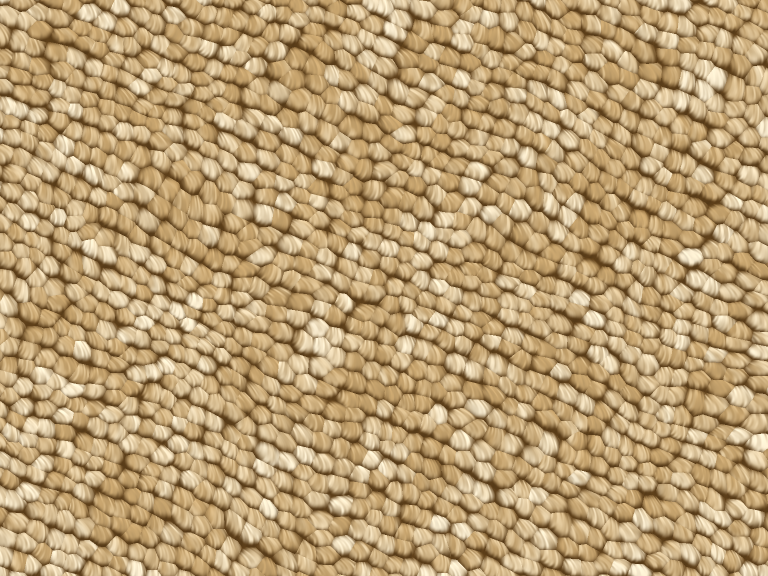
Give the GLSL for this texture, as a WebGL 1 fragment shader.

```glsl
precision highp float;

uniform vec2 u_resolution;

// Layout, in units of the canvas height
const float CHAIN_ANGLE = 0.40;
const vec2 LOOP_SPACING = vec2(0.033, 0.029);
const vec2 LOOP_RADIUS = vec2(0.024, 0.0185);
const float LOOP_JITTER = 0.42;
const float LOOP_TURN = 0.9;
const float LOOP_LIFT = 0.3;
const float BROAD_WARP = 0.030;
const float FINE_WARP = 0.012;

// Yarn and light
const vec3 SHADOW = vec3(0.37, 0.25, 0.10);
const vec3 TAN = vec3(0.77, 0.635, 0.425);
const vec3 CREAM = vec3(0.96, 0.91, 0.80);
const vec2 LIGHT = vec2(0.25, 0.97);
const float LIGHT_STRENGTH = 0.30;
const float FIBRE_COUNT = 6.5;
const float FIBRE_CONTRAST = 0.26;
const float FIBRE_SLANT = 0.45;
const float FIBRE_CURVE = 0.40;

float hash(vec2 p) {
  return fract(sin(dot(p, vec2(127.1, 311.7))) * 43758.5453);
}

float noise(vec2 p) {
  vec2 cell = floor(p);
  vec2 f = fract(p);
  f = f * f * (3.0 - 2.0 * f);
  float low = mix(hash(cell), hash(cell + vec2(1.0, 0.0)), f.x);
  float high = mix(hash(cell + vec2(0.0, 1.0)), hash(cell + 1.0), f.x);
  return mix(low, high, f.y);
}

vec2 noise2(vec2 p) {
  return vec2(noise(p), noise(p + 37.3)) - 0.5;
}

vec2 turn(vec2 p, float angle) {
  float c = cos(angle);
  float s = sin(angle);
  return vec2(c * p.x - s * p.y, s * p.x + c * p.y);
}

vec3 carpet(vec2 p) {
  // Wavy chains of loops, falling to the right
  vec2 q = turn(p, CHAIN_ANGLE) + 3.0;
  q += BROAD_WARP * noise2(p * 5.0) + FINE_WARP * noise2(p * 14.0 + 9.0);

  // Find the loop that lies on top
  float top = -10.0;
  vec2 topLocal = vec2(0.0);
  vec2 topOffset = vec2(0.0);
  vec2 topId = vec2(0.0);
  float baseRow = floor(q.y / LOOP_SPACING.y);
  for (int j = -1; j <= 1; j++) {
    float row = baseRow + float(j);
    float shift = hash(vec2(row, 5.7));
    float baseColumn = floor(q.x / LOOP_SPACING.x - shift);
    for (int i = -1; i <= 1; i++) {
      vec2 id = vec2(baseColumn + float(i), row);
      vec2 jitter = vec2(hash(id + 1.3), hash(id + 7.9)) - 0.5;
      vec2 center = (id + vec2(shift + 0.5, 0.5) + LOOP_JITTER * jitter) * LOOP_SPACING;
      vec2 offset = q - center;
      vec2 local = turn(offset, LOOP_TURN * (hash(id + 13.1) - 0.5)) / LOOP_RADIUS;
      float height = 1.0 - dot(local, local) + LOOP_LIFT * (hash(id + 21.7) - 0.5);
      if (height > top) {
        top = height;
        topLocal = local;
        topOffset = offset;
        topId = id;
      }
    }
  }

  // Curved fibres wrapped across the loop
  float across = topLocal.x + FIBRE_SLANT * topLocal.y + FIBRE_CURVE * topLocal.y * topLocal.y;
  vec2 seed = 50.0 * vec2(hash(topId + 3.1), hash(topId + 4.7));
  float fibre = noise(vec2(across * FIBRE_COUNT, topLocal.y * 1.3) + seed) - 0.5;
  float strand = noise(vec2(across * 1.7, topLocal.y * 0.5) + seed + 17.0) - 0.5;

  // Yarn colour: per loop, per strand and in broad patches
  float dye = hash(topId + 31.9);
  float patchTone = noise(p * 9.0 + 60.0) - 0.5;
  float pale = 0.09 + 0.75 * dye * dye + 0.35 * patchTone + 0.5 * strand + 0.45 * fibre;
  vec3 yarn = mix(TAN, CREAM, clamp(pale, 0.0, 1.0));

  // Rounded shading with dark gaps between loops
  float dome = 1.0 - dot(topLocal, topLocal);
  float lit = dot(topOffset / LOOP_RADIUS.y, turn(LIGHT, CHAIN_ANGLE));
  float tone = dome + LIGHT_STRENGTH * lit + FIBRE_CONTRAST * fibre;
  vec3 color = mix(SHADOW, yarn, smoothstep(-0.18, 0.85, tone));
  return color * (1.0 + 0.05 * lit + FIBRE_CONTRAST * 0.5 * fibre);
}

void main() {
  // Four samples per pixel smooth the edges
  vec3 sum = vec3(0.0);
  for (int j = 0; j < 2; j++) {
    for (int i = 0; i < 2; i++) {
      vec2 subpixel = (vec2(float(i), float(j)) - 0.5) * 0.5;
      sum += carpet((gl_FragCoord.xy + subpixel) / u_resolution.y);
    }
  }
  gl_FragColor = vec4(sum * 0.25, 1.0);
}
```
